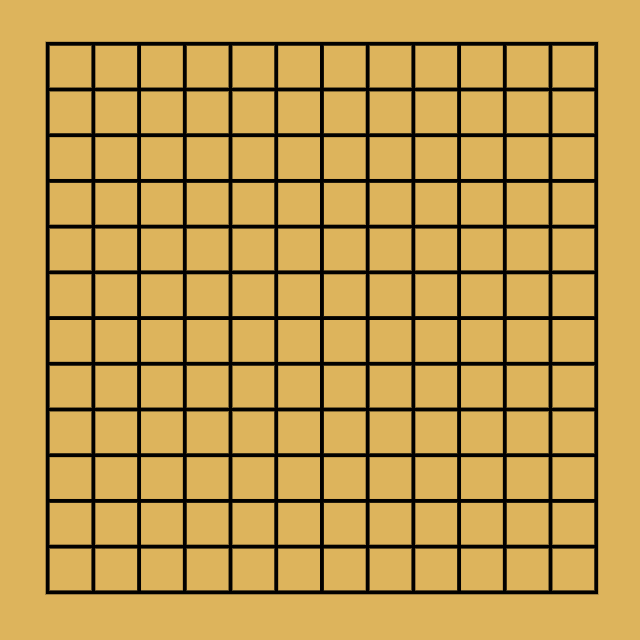
This pattern is drawn by a Shadertoy shader. Its source:

```glsl
// Plain wooden game board: a 12 by 12 grid of black lines on a tan ground.

const float CELLS = 12.0;
const float HALF_LINE = 0.0425; // in cell widths

void mainImage(out vec4 fragColor, in vec2 fragCoord) {
    // Grid space: one unit per cell, first line at zero
    float side = min(iResolution.x, iResolution.y);
    vec2 canvas = (fragCoord - 0.5 * iResolution.xy) / side + 0.5;
    vec2 grid = canvas * 14.0 - 1.0 - HALF_LINE;
    float pixel = 14.0 / side;

    // Distance to the nearest line, and to the outer rim of the board
    vec2 toLine = abs(grid - clamp(round(grid), 0.0, CELLS));
    float line = min(toLine.x, toLine.y) - HALF_LINE;
    vec2 toRim = abs(grid - 0.5 * CELLS) - 0.5 * CELLS - HALF_LINE;
    float rim = max(toRim.x, toRim.y);

    // Ink coverage, smoothed over one pixel
    float ink = clamp(0.5 - max(line, rim) / pixel, 0.0, 1.0);

    vec3 wood = vec3(0.867, 0.704, 0.361);
    vec3 black = vec3(0.003, 0.003, 0.0);
    fragColor = vec4(mix(wood, black, ink), 1.0);
}
```
